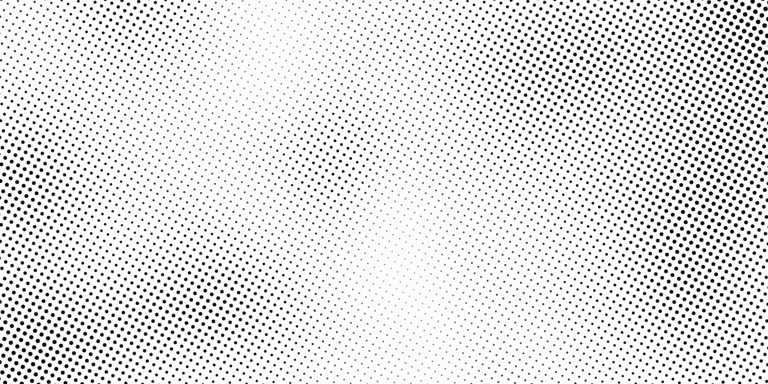
Give the GLSL for this background, as a Shadertoy shader.

```glsl
vec2 gradientAt(vec2 cell) {
    float angle = 6.2832 * fract(sin(dot(cell, vec2(127.1, 311.7))) * 43758.5);
    return vec2(cos(angle), sin(angle));
}

float gradientNoise(vec2 p) {
    vec2 i = floor(p), f = fract(p);
    vec2 u = f * f * (3.0 - 2.0 * f);
    vec2 e = vec2(1.0, 0.0);
    float low = mix(dot(gradientAt(i), f), dot(gradientAt(i + e), f - e), u.x);
    float high = mix(dot(gradientAt(i + e.yx), f - e.yx),
                     dot(gradientAt(i + 1.0), f - 1.0), u.x);
    return mix(low, high, u.y);
}

// Soft elliptical spot
float spot(vec2 p, vec2 center, vec2 size) {
    vec2 q = (p - center) / size;
    return exp(-dot(q, q));
}

// Dot radius as a fraction of the lattice spacing
float dotRadius(vec2 p) {
    float r = 0.13;

    // Dark areas on the right
    r += 0.16 * spot(p, vec2(2.02, 0.96), vec2(0.32, 0.28));
    r += 0.11 * spot(p, vec2(1.45, 0.84), vec2(0.24, 0.24));
    r += 0.11 * spot(p, vec2(1.90, 0.54), vec2(0.28, 0.26));
    r += 0.08 * spot(p, vec2(1.76, 0.26), vec2(0.18, 0.24));
    r += 0.07 * spot(p, vec2(2.00, 0.08), vec2(0.25, 0.25));

    // Dark areas on the left and in the center
    r += 0.12 * spot(p, vec2(0.03, 0.54), vec2(0.19, 0.19));
    r += 0.15 * spot(p, vec2(0.04, 0.08), vec2(0.32, 0.25));
    r += 0.11 * spot(p, vec2(0.54, 0.20), vec2(0.21, 0.15));
    r += 0.09 * spot(p, vec2(0.34, 0.98), vec2(0.16, 0.15));
    r += 0.07 * spot(p, vec2(0.87, 0.58), vec2(0.12, 0.14));

    // Pale gaps
    r -= 0.035 * spot(p, vec2(0.68, 0.90), vec2(0.22, 0.28));
    r -= 0.035 * spot(p, vec2(1.08, 0.08), vec2(0.22, 0.25));
    r -= 0.035 * spot(p, vec2(1.00, 0.38), vec2(0.16, 0.18));

    return clamp(r + 0.02 * gradientNoise(p * 5.0), 0.07, 0.34);
}

void mainImage(out vec4 fragColor, in vec2 fragCoord) {
    vec2 p = fragCoord / iResolution.y;

    // Square lattice tilted by thirty degrees
    float spacing = 0.0195;
    float c = cos(0.5236), s = sin(0.5236);
    mat2 tilt = mat2(c, s, -s, c);
    vec2 grid = tilt * p / spacing;
    vec2 cell = floor(grid) + 0.5;
    vec2 center = cell * tilt * spacing;

    // Round dots with soft edges
    float radius = dotRadius(center) * spacing;
    float edge = (radius - length(p - center)) * iResolution.y;
    float ink = smoothstep(-0.85, 0.85, edge);

    // The smallest dots also fade
    ink *= smoothstep(0.02, 0.17, radius / spacing);
    fragColor = vec4(mix(vec3(0.99), vec3(0.02), ink), 1.0);
}
```
